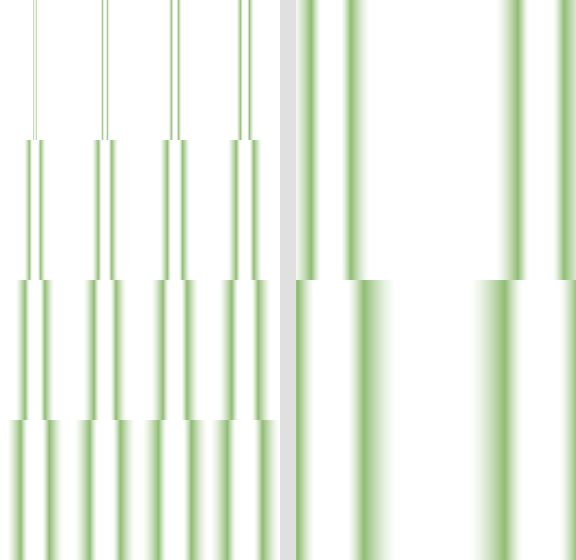
Left: the whole. Right: its middle third, enlarged.
Reproduce this pattern procedurally as a Shadertoy shader.

```glsl
// Pairs of soft green vertical bands on white, in a 4 by 4 grid of cells.
// Reading order numbers the cells; each step spreads and widens its pair.
// Each band peaks at its radius and fades out at half and twice that radius.

const vec2 GRID = vec2(4.0, 4.0);
const vec3 PAPER = vec3(1.0);
const vec3 GREEN = vec3(0.56, 0.735, 0.45);
const float FADE_POWER = 1.5;
const int SAMPLES = 4;

// Strength of a band at distance d from the axis, peaking at radius
float bandStrength(float d, float radius) {
    float u = d / radius;
    float ramp = min(2.0 * u - 1.0, 2.0 - u);
    return pow(clamp(ramp, 0.0, 1.0), FADE_POWER);
}

// Cell number from 1, counted left to right and top to bottom
float cellNumber(vec2 cell, vec2 grid) {
    return (grid.y - 1.0 - cell.y) * grid.x + cell.x + 1.0;
}

// Band strength over the whole canvas, uv from 0 to 1
float bandGrid(vec2 uv, vec2 grid) {
    vec2 p = uv * grid;
    vec2 cell = clamp(floor(p), vec2(0.0), grid - 1.0);
    float axisDistance = abs(p.x - cell.x - 0.5);

    // The last cell's outer fade just reaches its sides
    float radius = 0.25 * cellNumber(cell, grid) / (grid.x * grid.y);
    return bandStrength(axisDistance, radius);
}

void mainImage(out vec4 fragColor, in vec2 fragCoord) {
    // Staggered subpixel samples smooth fine bands and row edges
    float strength = 0.0;
    for (int i = 0; i < SAMPLES; i++) {
        float x = (float(i) + 0.5) / float(SAMPLES);
        float y = fract(x * 2.0 + 0.125 * float(i / 2));
        vec2 uv = (fragCoord + vec2(x, y) - 0.5) / iResolution.xy;
        strength += bandGrid(uv, GRID);
    }
    strength /= float(SAMPLES);

    fragColor = vec4(mix(PAPER, GREEN, strength), 1.0);
}
```
